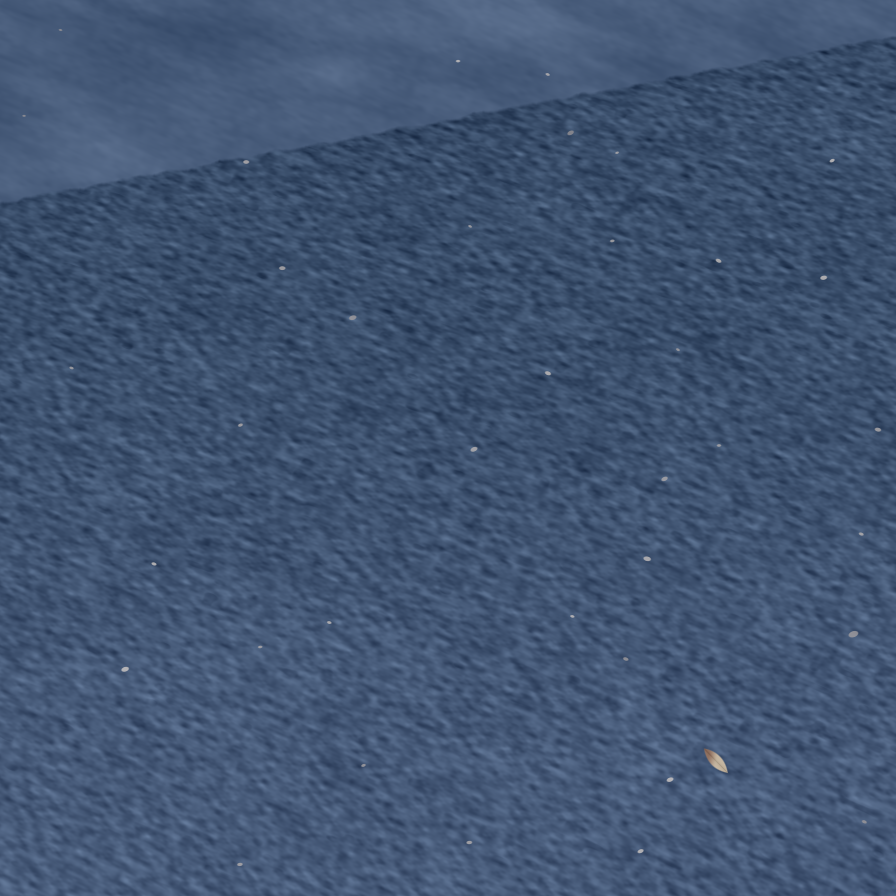
Reproduce this texture procedurally as a WebGL 1 fragment shader.

```glsl
precision highp float;
// Blue-grey asphalt with a diagonal border to a smoother worn strip, pale chips and a dry leaf.

uniform vec2 u_resolution;

#define EDGE_HEIGHT 0.773
#define EDGE_SLOPE 0.186
#define EDGE_ROUGHNESS 0.007
#define GRAIN_SCALE 135.0
#define GRAIN_CONTRAST 0.15
#define RELIEF_CONTRAST 0.10
#define CHIP_CELLS 9.0
#define CHIP_CHANCE 0.42
#define LEAF_CENTER vec2(0.799, 0.151)
#define ASPHALT_FAR vec3(0.228, 0.308, 0.420)
#define ASPHALT_NEAR vec3(0.280, 0.357, 0.478)
#define STRIP_COLOR vec3(0.283, 0.362, 0.482)

float hash(vec2 p) {
    vec3 q = fract(vec3(p.xyx) * 0.1031);
    q += dot(q, q.yzx + 33.33);
    return fract((q.x + q.y) * q.z);
}

float noise(vec2 p) {
    vec2 cell = floor(p);
    vec2 f = fract(p);
    f = f * f * (3.0 - 2.0 * f);
    float low = mix(hash(cell), hash(cell + vec2(1.0, 0.0)), f.x);
    float high = mix(hash(cell + vec2(0.0, 1.0)), hash(cell + vec2(1.0, 1.0)), f.x);
    return mix(low, high, f.y);
}

float fbm(vec2 p) {
    float sum = 0.0;
    float weight = 0.5;
    for (int i = 0; i < 4; i++) {
        sum += weight * noise(p);
        p = mat2(0.8, 0.6, -0.6, 0.8) * p * 2.03 + 17.0;
        weight *= 0.5;
    }
    return sum / 0.9375;
}

vec2 rotate(vec2 p, float angle) {
    float c = cos(angle);
    float s = sin(angle);
    return vec2(c * p.x + s * p.y, c * p.y - s * p.x);
}

float glow(vec2 p, vec2 center, vec2 radius) {
    vec2 d = (p - center) / radius;
    return exp(-dot(d, d));
}

// Coarse stony surface, finer with distance
vec3 asphalt(vec2 uv, float depth) {
    vec2 ground = vec2(uv.x, uv.y + 0.25 * uv.y * uv.y);
    vec2 grainPos = rotate(ground, -0.45) * GRAIN_SCALE * vec2(0.75, 1.35) + 40.0;
    float grain = 0.65 * noise(grainPos) + 0.35 * noise(grainPos * 1.9 + 31.0) - 0.5;
    float relief = noise(grainPos * 0.8 + 9.0) - noise(grainPos * 0.8 + vec2(9.2, 9.7));
    float clumps = fbm(ground * vec2(24.0, 38.0) + 5.0) - 0.5;
    float mottle = fbm(ground * vec2(4.0, 7.0) + 60.0) - 0.5;

    vec3 color = mix(ASPHALT_NEAR, ASPHALT_FAR, smoothstep(0.1, 0.72, uv.y));
    float shade = GRAIN_CONTRAST * grain + RELIEF_CONTRAST * relief;
    shade += 0.055 * clumps + 0.04 * mottle;
    float pits = smoothstep(0.64, 0.85, noise(grainPos * 0.55 + 80.0));
    shade -= 0.05 * pits * smoothstep(0.35, 0.7, clumps + 0.5);
    shade -= (0.025 + 0.025 * uv.x) * exp(-depth / 0.012);
    return color + shade * vec3(0.92, 1.0, 1.06);
}

// Worn strip with soft diagonal streaks
vec3 wornStrip(vec2 uv) {
    vec2 streakPos = rotate(uv, -0.38);
    float streaks = fbm(streakPos * vec2(14.0, 65.0) + 12.0) - 0.5;
    float clouds = fbm(streakPos * vec2(6.0, 15.0) + 30.0) - 0.5;
    float fine = noise(streakPos * vec2(110.0, 210.0)) - 0.5;
    float shade = 0.08 * streaks + 0.09 * clouds + 0.025 * fine;
    shade += 0.06 * glow(uv, vec2(0.38, 0.92), vec2(0.045, 0.018));
    shade += 0.045 * glow(uv, vec2(0.04, 0.82), vec2(0.12, 0.035));
    shade += 0.035 * glow(uv, vec2(0.55, 0.98), vec2(0.12, 0.035));
    shade -= 0.035 * glow(uv, vec2(0.12, 0.95), vec2(0.2, 0.045));
    return STRIP_COLOR + shade;
}

// Sparse pale chips, at most one in each cell
vec3 addChips(vec3 color, vec2 uv, float pixel) {
    vec2 cell = floor(uv * CHIP_CELLS);
    vec2 place = 0.15 + 0.7 * vec2(hash(cell + 3.7), hash(cell + 21.3));
    vec2 d = rotate(uv - (cell + place) / CHIP_CELLS, -0.5 + hash(cell + 8.0));
    float size = mix(0.0022, 0.0058, pow(hash(cell + 47.0), 2.0)) * (1.15 - 0.4 * uv.y);
    float chip = 1.0 - smoothstep(-pixel, pixel, length(d * vec2(1.0, 1.65)) - size);
    float present = step(hash(cell + 71.0), CHIP_CHANCE);
    vec3 tint = mix(vec3(0.55, 0.54, 0.56), vec3(0.80, 0.78, 0.77), hash(cell + 90.0));
    return mix(color, tint, chip * present * 0.85);
}

// Pointed leaf with a browned upper side and a small shadow
vec3 addLeaf(vec3 color, vec2 uv, float pixel) {
    vec2 d = rotate(uv - LEAF_CENTER, -0.8);
    float outline = abs(d.y) - 0.0065 * (1.0 - pow(abs(d.x) / 0.019, 2.0));
    float leaf = 1.0 - smoothstep(-pixel, pixel, outline);
    color -= 0.08 * glow(uv, LEAF_CENTER - vec2(0.002, 0.008), vec2(0.016, 0.008));
    float brown = smoothstep(0.002, -0.012, d.x + 0.6 * d.y);
    vec3 tint = mix(vec3(0.82, 0.75, 0.65), vec3(0.60, 0.46, 0.38), brown);
    tint -= 0.12 * exp(-abs(d.y) / 0.001);
    return mix(color, tint, leaf * 0.92);
}

void main() {
    vec2 uv = gl_FragCoord.xy / u_resolution;
    float pixel = 1.0 / min(u_resolution.x, u_resolution.y);
    float border = EDGE_HEIGHT + EDGE_SLOPE * uv.x;
    border += EDGE_ROUGHNESS * (fbm(vec2(uv.x * 65.0, 4.0)) - 0.5);
    float depth = border - uv.y;
    float onAsphalt = smoothstep(-0.0015 - pixel, 0.0015 + pixel, depth);
    vec3 color = mix(wornStrip(uv), asphalt(uv, max(depth, 0.0)), onAsphalt);
    color = addChips(color, uv, pixel);
    color = addLeaf(color, uv, pixel);
    gl_FragColor = vec4(clamp(color, 0.0, 1.0), 1.0);
}
```
